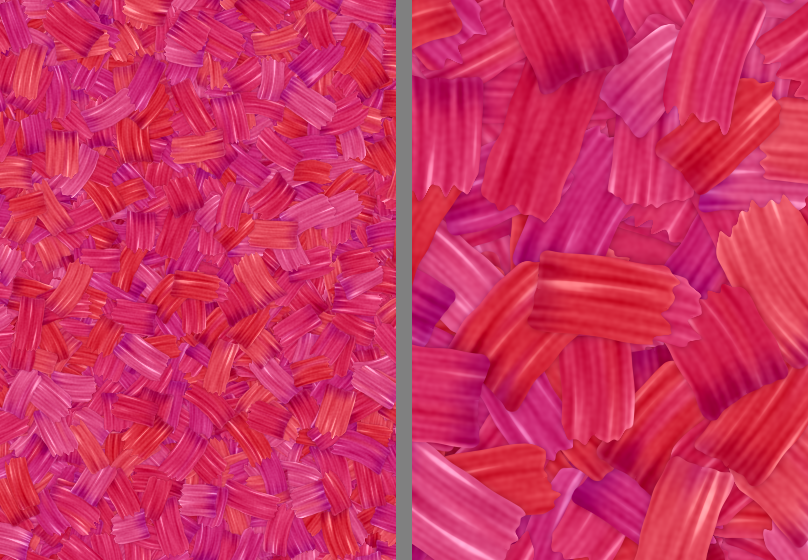
Left, the full canvas; right, a detail of the centre.
Write a Shadertoy shader that draws this texture.

```glsl
// Thick overlapping brush dabs in magenta, crimson and red.
// Rotated jittered grids of dabs are painted layer over layer; each dab is
// a bent box with ragged ends, bristle grooves and a deep-toned loaded end.

const int LAYERS = 6;
const float CELL = 0.105;        // grid spacing, in canvas widths
const float TAU = 6.2831853;

vec3 hash3(vec2 p, float seed) {
    vec3 q = fract(vec3(p.xyx + seed * 17.13) * vec3(0.1031, 0.1030, 0.0973));
    q += dot(q, q.yxz + 33.33);
    return fract((q.xxy + q.yzz) * q.zyx);
}

mat2 rotation(float angle) {
    float c = cos(angle), s = sin(angle);
    return mat2(c, -s, s, c);
}

// Gradient noise, about -0.7 to 0.7
float cornerSlope(vec2 cell, vec2 offset) {
    return dot(hash3(cell, 3.0).xy * 2.0 - 1.0, offset);
}

float gradientNoise(vec2 p) {
    vec2 i = floor(p), f = fract(p);
    vec2 u = f * f * f * (f * (f * 6.0 - 15.0) + 10.0);
    vec2 e = vec2(0.0, 1.0);
    float low = mix(cornerSlope(i, f), cornerSlope(i + e.yx, f - e.yx), u.x);
    float high = mix(cornerSlope(i + e, f - e), cornerSlope(i + e.yy, f - e.yy), u.x);
    return mix(low, high, u.y);
}

// Paint pots, picked according to their share of the area
vec3 pickPaint(float h) {
    if (h < 0.22) return vec3(0.80, 0.15, 0.45);
    if (h < 0.44) return vec3(0.84, 0.17, 0.39);
    if (h < 0.59) return vec3(0.84, 0.16, 0.24);
    if (h < 0.74) return vec3(0.86, 0.28, 0.50);
    if (h < 0.89) return vec3(0.82, 0.13, 0.31);
    return vec3(0.88, 0.27, 0.35);
}

// Grooves run along x and vary quickly across y
float bristles(vec2 p, vec2 offset) {
    float broad = gradientNoise(p * vec2(9.0, 85.0) + offset);
    float fine = gradientNoise(p * vec2(14.0, 175.0) + offset.yx + 7.0);
    return broad * 0.9 + fine * 1.3;
}

float boxDistance(vec2 p, vec2 halfSize, float radius) {
    vec2 q = abs(p) - halfSize + radius;
    return length(max(q, 0.0)) + min(max(q.x, q.y), 0.0) - radius;
}

// Paints one dab over the colour below it
vec3 paintDab(vec3 below, vec2 p, vec2 id, float seed, float pixel) {
    vec3 form = hash3(id, seed + 1.0);
    vec3 tone = hash3(id, seed + 2.0);
    vec2 halfSize = vec2(mix(0.043, 0.072, form.x), mix(0.027, 0.042, form.y));
    p = rotation(form.z * TAU) * p;
    if (length(p) > CELL) return below;

    // Bend the stroke and arch its ends
    p.y += (tone.y - 0.5) * 5.0 * p.x * p.x;
    vec2 offset = floor(tone.xy * 200.0);
    float groove = bristles(p, offset);
    float ragged = gradientNoise(vec2(p.y * 110.0, offset.x + 0.5));
    float along = p.x + 4.0 * p.y * p.y;
    float tail = smoothstep(0.0, halfSize.x, along);
    vec2 shape = vec2(along + ragged * mix(0.003, 0.020, tail),
                      p.y + 0.004 * gradientNoise(vec2(p.x * 35.0, offset.y + 0.5)));
    float d = boxDistance(shape, halfSize, 0.010);
    float cover = 1.0 - smoothstep(-pixel, pixel, d);

    // Streak two paints together
    vec3 paint = pickPaint(tone.x);
    vec3 second = pickPaint(tone.z);
    float streak = gradientNoise(p * vec2(5.0, 38.0) + offset.yx);
    paint = mix(paint, second, smoothstep(0.05, 0.4, streak) * 0.6);

    // Deep loaded end, pale dry tail, lit grooves and raised rim
    vec3 deep = paint * vec3(0.80, 0.30, 0.98);
    float loaded = 1.0 - smoothstep(0.0, 0.036, along + halfSize.x + groove * 0.014);
    paint = mix(paint, deep, loaded * mix(0.25, 1.0, form.y));
    paint += vec3(0.03, 0.06, 0.05) * tail * tone.y;
    paint += vec3(0.10, 0.17, 0.15) * groove;
    paint += vec3(0.08, 0.20, 0.17) * smoothstep(0.35, 0.85, groove);
    float rim = smoothstep(-0.005, -0.001, d) * step(0.0, p.y);
    paint += vec3(0.04, 0.07, 0.06) * rim;

    float shadow = 0.16 * exp(-max(d, 0.0) / 0.0025);
    below *= 1.0 - shadow * vec3(0.7, 1.6, 0.8);
    return mix(below, paint, cover);
}

vec3 paintLayer(vec3 colour, vec2 uv, float seed, float pixel) {
    vec2 p = rotation(seed * 1.3) * uv + seed * 3.7;
    vec2 home = floor(p / CELL);
    for (int y = -1; y <= 1; y++)
    for (int x = -1; x <= 1; x++) {
        vec2 id = home + vec2(x, y);
        vec2 centre = (id + hash3(id, seed).xy) * CELL;
        colour = paintDab(colour, p - centre, id + 80.0, seed, pixel);
    }
    return colour;
}

void mainImage(out vec4 fragColor, in vec2 fragCoord) {
    vec2 uv = fragCoord / iResolution.x;
    float pixel = 0.7 / iResolution.x;
    vec3 colour = vec3(0.83, 0.17, 0.37) + 0.1 * gradientNoise(uv * 60.0);
    for (int i = 0; i < LAYERS; i++)
        colour = paintLayer(colour, uv, float(i) + 1.0, pixel);

    // Fine canvas tooth
    colour += vec3(0.03, 0.06, 0.05) * gradientNoise(uv * 170.0);
    fragColor = vec4(clamp(colour, 0.0, 1.0), 1.0);
}
```
